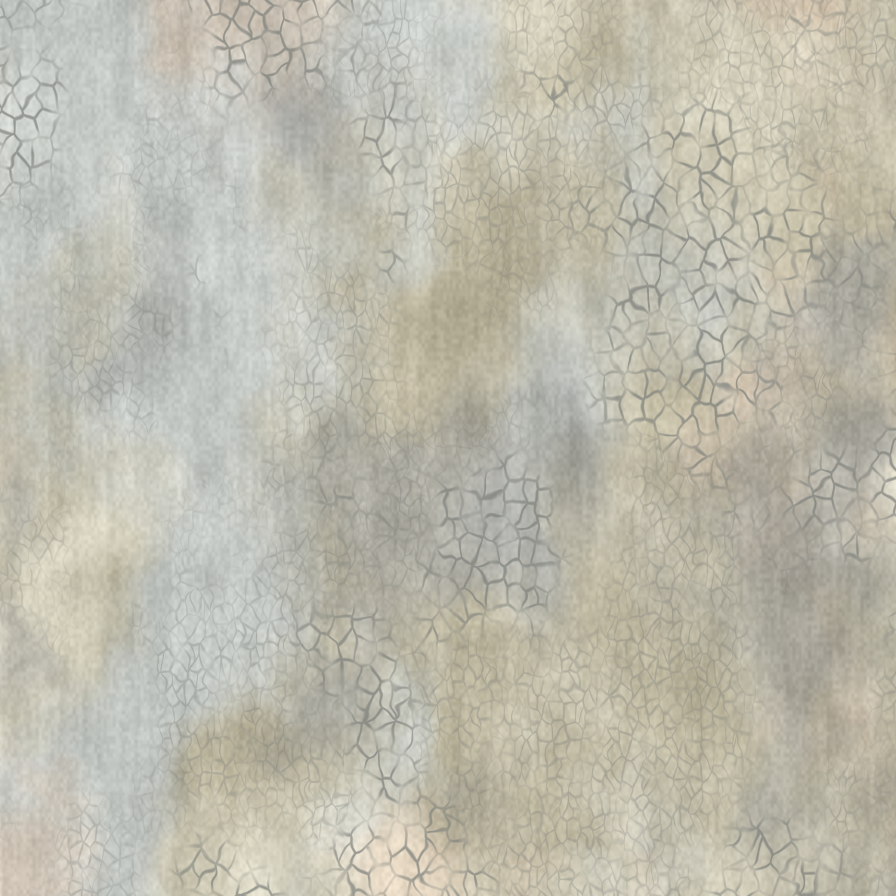
Give the GLSL for this texture, as a Shadertoy shader.

```glsl
const vec3 CREAM = vec3(0.870, 0.855, 0.785);
const vec3 TAN = vec3(0.715, 0.690, 0.595);
const vec3 BLUE = vec3(0.765, 0.793, 0.798);
const vec3 PEACH = vec3(0.840, 0.755, 0.665);
const vec3 GREY = vec3(0.590, 0.592, 0.575);
const vec3 CRACK = vec3(0.500, 0.510, 0.490);

// Integer hash: two values in 0..1 per lattice cell
vec2 hash2(vec2 cell) {
    uvec2 q = uvec2(ivec2(cell) + 4096);
    q = q * 1664525u + 1013904223u;
    q.x += q.y * 1664525u;
    q.y += q.x * 1664525u;
    q ^= q >> 16u;
    q.x += q.y * 1664525u;
    q.y += q.x * 1664525u;
    q ^= q >> 16u;
    return vec2(q & 0xffffu) / 65535.0;
}

float valueNoise(vec2 p) {
    vec2 cell = floor(p);
    vec2 f = fract(p);
    f = f * f * (3.0 - 2.0 * f);
    float bottom = mix(hash2(cell).x, hash2(cell + vec2(1, 0)).x, f.x);
    float top = mix(hash2(cell + vec2(0, 1)).x, hash2(cell + vec2(1, 1)).x, f.x);
    return mix(bottom, top, f.y);
}

float fbm(vec2 p) {
    float sum = 0.0;
    float amplitude = 0.5;
    for (int i = 0; i < 5; i++) {
        sum += amplitude * valueNoise(p);
        p = mat2(1.6, 1.2, -1.2, 1.6) * p + 17.3;
        amplitude *= 0.5;
    }
    return sum / 0.97;
}

// Soft-edged cloud, 0 below lo and 1 above hi
float patches(vec2 p, vec2 scale, float seed, float lo, float hi) {
    return smoothstep(lo, hi, fbm(p * scale + seed));
}

// Distance to the nearest Voronoi border, in cell units
float cellBorder(vec2 p) {
    vec2 cell = floor(p);
    vec2 f = fract(p);
    vec2 nearest = vec2(0);
    float best = 9.0;
    for (int y = -1; y <= 1; y++)
    for (int x = -1; x <= 1; x++) {
        vec2 g = vec2(x, y);
        vec2 r = g + hash2(cell + g) - f;
        if (dot(r, r) < best) {
            best = dot(r, r);
            nearest = r;
        }
    }
    float border = 9.0;
    for (int y = -2; y <= 2; y++)
    for (int x = -2; x <= 2; x++) {
        vec2 g = vec2(x, y);
        vec2 r = g + hash2(cell + g) - f;
        vec2 d = r - nearest;
        if (dot(d, d) > 1e-4)
            border = min(border, dot(0.5 * (r + nearest), normalize(d)));
    }
    return border;
}

// Crack lines with a half width in canvas units
float cracks(vec2 p, vec2 scale, float seed, float halfWidth, float pixel) {
    float d = cellBorder(p * scale + seed) / scale.x;
    return 1.0 - smoothstep(halfWidth * 0.2, halfWidth + 0.7 * pixel, d);
}

void mainImage(out vec4 fragColor, in vec2 fragCoord) {
    vec2 uv = fragCoord / iResolution.y;
    float pixel = 1.0 / iResolution.y;

    // Ragged edges for the clouds, small kinks for the cracks
    vec2 ragged = uv + 0.07 * (vec2(fbm(uv * 9.0), fbm(uv * 9.0 + 50.0)) - 0.5);
    vec2 kinked = uv + 0.008 * (vec2(valueNoise(uv * 75.0), valueNoise(uv * 75.0 + 31.0)) - 0.5);

    // Layered washes of paint
    vec3 color = mix(CREAM, TAN, patches(ragged, vec2(6.0, 4.5), 3.0, 0.28, 0.72));
    color = mix(color, BLUE, 0.78 * patches(ragged, vec2(4.2, 3.0), 41.0, 0.40, 0.64));
    color = mix(color, PEACH, 0.60 * patches(ragged, vec2(4.5, 4.0), 83.0, 0.53, 0.74));
    color = mix(color, GREY, 0.65 * patches(ragged, vec2(5.5, 4.5), 127.0, 0.48, 0.76));

    // Mottling, vertical brush streaks and fine grain
    color += 0.15 * (fbm(uv * vec2(30.0, 17.0) + 7.0) - 0.5);
    color += 0.045 * (valueNoise(uv * vec2(190.0, 11.0)) - 0.5);
    color += 0.070 * (valueNoise(uv * vec2(290.0, 210.0)) - 0.5);

    // Crackle: a fine web nearly everywhere, bold flakes in a few patches
    float fineArea = patches(uv, vec2(8.0, 5.0), 201.0, 0.32, 0.62);
    float boldArea = patches(uv, vec2(7.0, 5.0), 263.0, 0.53, 0.68);
    float broken = smoothstep(0.2, 0.7, valueNoise(uv * vec2(60.0, 45.0) + 9.0));
    float fineLines = cracks(kinked, vec2(88.0, 52.0), 11.0, 0.0009, pixel);
    float boldLines = cracks(kinked, vec2(50.0, 38.0), 29.0, 0.0016, pixel);
    color += 0.030 * boldArea + 0.018 * fineArea;
    color = mix(color, CRACK, 0.36 * fineLines * fineArea * (1.0 - boldArea) * mix(0.4, 1.0, broken));
    color = mix(color, CRACK, 0.75 * boldLines * boldArea * mix(0.3, 1.0, broken));

    fragColor = vec4(clamp(color, 0.0, 1.0), 1.0);
}
```
